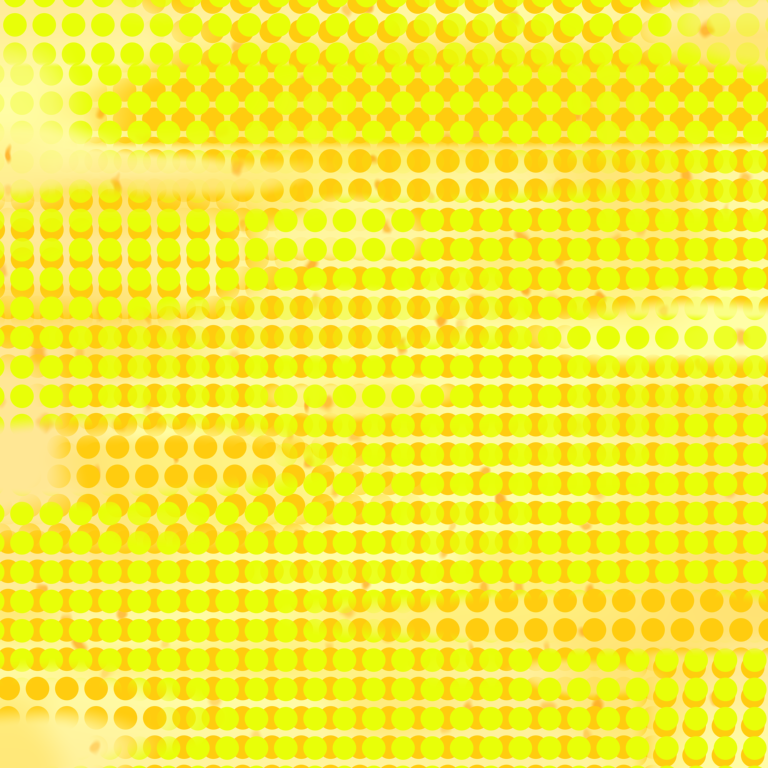
Write a WebGL 1 fragment shader that draws this pattern.

```glsl
precision highp float;
// Halftone print in two inks: lime dots over amber dots, about 26 by 26 repeats.
// Both share one pitch; soft patches fade each ink or shift the amber grid.
// The pale paper below carries a hazy tint and small rust stains.
uniform vec2 u_resolution;

float hash(vec2 p) {
  p = fract(p * vec2(0.1031, 0.1173));
  p += dot(p, p.yx + 33.3);
  return fract((p.x + p.y) * p.x * 17.0);
}

float noise(vec2 p) {
  vec2 i = floor(p), f = fract(p);
  f = f * f * (3.0 - 2.0 * f);
  return mix(mix(hash(i), hash(i + vec2(1.0, 0.0)), f.x),
             mix(hash(i + vec2(0.0, 1.0)), hash(i + 1.0), f.x), f.y);
}

// Soft-edged ellipse: 1 in the core, 0 outside
float patchMask(vec2 p, vec2 center, vec2 size) {
  return 1.0 - smoothstep(0.65, 1.15, length((p - center) / size));
}

// One dot grid; the shift is in units of the pitch
float dots(vec2 p, vec2 shift) {
  vec2 cell = fract((p - vec2(0.0286, 0.026)) * 26.2 - shift + 0.5) - 0.5;
  float edge = 0.8 * 26.2 / u_resolution.y;
  return 1.0 - smoothstep(0.402 - edge, 0.402 + edge, length(cell));
}

// Scattered upright stains, at most one per cell
float stains(vec2 p) {
  vec2 g = p * 17.0, id = floor(g);
  float sum = 0.0;
  for (int y = -1; y <= 1; y++) {
    for (int x = -1; x <= 1; x++) {
      vec2 c = id + vec2(float(x), float(y));
      vec2 d = g - c - vec2(hash(c + 3.0), hash(c + 41.0));
      d += 0.12 * (vec2(noise(g * 5.0), noise(g * 5.0 + 19.0)) - 0.5);
      vec2 size = vec2(0.09, 0.16) + 0.12 * vec2(hash(c + 7.0), hash(c + 13.0));
      float spot = 1.0 - smoothstep(0.3, 1.1, length(d / size));
      sum = max(sum, spot * step(0.6, hash(c + 23.0)) * (0.3 + 0.6 * hash(c + 29.0)));
    }
  }
  return sum;
}

// Coverage of the lime ink before its dots are cut
float limeInk(vec2 p, vec2 warped) {
  float ink = 0.8 + 0.2 * smoothstep(0.15, 0.4, noise(p * vec2(5.0, 16.0) + 4.0));
  ink *= 1.0 - 0.88 * patchMask(warped, vec2(0.46, 0.772), vec2(0.43, 0.042));
  ink *= 1.0 - 0.8 * patchMask(warped, vec2(0.04, 0.79), vec2(0.13, 0.05));
  ink *= 1.0 - patchMask(warped, vec2(0.1, 0.405), vec2(0.33, 0.056));
  ink *= 1.0 - patchMask(warped, vec2(0.8, 0.197), vec2(0.4, 0.043));
  ink *= 1.0 - patchMask(warped, vec2(0.03, 0.06), vec2(0.25, 0.075));
  ink *= 1.0 - 0.6 * patchMask(warped, vec2(0.43, 0.58), vec2(0.25, 0.045));
  ink *= 1.0 - 0.8 * patchMask(warped, vec2(0.93, 0.605), vec2(0.18, 0.025));
  ink *= 1.0 - 0.6 * patchMask(warped, vec2(0.0, 0.86), vec2(0.12, 0.09));
  return ink * (1.0 - 0.6 * patchMask(warped, vec2(1.0, 0.97), vec2(0.12, 0.06)));
}

// Coverage of the amber ink before its dots are cut
float amberInk(vec2 warped) {
  float ink = 1.0 - patchMask(warped, vec2(0.92, 0.565), vec2(0.23, 0.045));
  ink *= 1.0 - 0.9 * patchMask(warped, vec2(0.47, 0.484), vec2(0.14, 0.026));
  ink *= 1.0 - patchMask(warped, vec2(0.0, 0.43), vec2(0.1, 0.13));
  ink *= 1.0 - patchMask(warped, vec2(0.02, 0.95), vec2(0.26, 0.08));
  ink *= 1.0 - patchMask(warped, vec2(0.0, 0.85), vec2(0.17, 0.13));
  ink *= 1.0 - patchMask(warped, vec2(1.0, 0.96), vec2(0.2, 0.06));
  ink *= 1.0 - 0.9 * patchMask(warped, vec2(0.46, 0.695), vec2(0.11, 0.045));
  ink *= 1.0 - 0.9 * patchMask(warped, vec2(0.12, 0.775), vec2(0.3, 0.03));
  ink *= 1.0 - patchMask(warped, vec2(0.02, 0.02), vec2(0.2, 0.06));
  return ink * (1.0 - 0.8 * patchMask(warped, vec2(0.78, 0.12), vec2(0.1, 0.025)));
}

void main() {
  vec2 p = gl_FragCoord.xy / u_resolution;
  vec2 warped = p + 0.03 * vec2(2.0, 0.6) * (vec2(noise(p * 9.0), noise(p * 9.0 + 50.0)) - 0.5);

  // Regions where the amber grid slips against the lime one
  float top = smoothstep(0.805, 0.82, p.y);
  float left = patchMask(warped, vec2(0.15, 0.67), vec2(0.24, 0.095));
  float middle = patchMask(warped, vec2(0.2, 0.37), vec2(0.32, 0.078));
  float corner = smoothstep(0.82, 0.86, p.x) * (1.0 - smoothstep(0.14, 0.16, p.y));

  // Paper, tint and stains
  float glow = noise(p * vec2(3.0, 7.0) + 8.0);
  glow = mix(glow, 1.0, 0.6 * patchMask(p, vec2(0.52, 0.5), vec2(0.42, 0.4)));
  vec3 color = mix(vec3(1.0, 0.905, 0.58), vec3(1.0, 0.995, 0.65), smoothstep(0.2, 0.9, glow));
  float haze = smoothstep(0.4, 0.85, noise(p * vec2(6.0, 15.0) + 30.0));
  haze = max(0.45 * haze, 0.65 * patchMask(warped, vec2(0.52, 0.87), vec2(0.43, 0.09)));
  color = mix(color, vec3(1.0, 0.84, 0.2), haze * 0.75);
  color = mix(color, vec3(1.0, 0.67, 0.12), stains(p));

  // Amber layer
  float amber = dots(p, vec2(0.53, 0.03));
  amber = mix(amber, dots(p, vec2(0.5, 0.45)), top);
  amber = mix(amber, dots(p, vec2(0.02, -0.32)), left);
  amber = mix(amber, dots(p, vec2(0.26, 0.27)), middle);
  amber = mix(amber, dots(p, vec2(-0.07, -0.25)), corner);
  color = mix(color, vec3(1.0, 0.8, 0.06), amber * amberInk(warped));

  // Lime layer, with the two top rows slipped
  float lime = mix(dots(p, vec2(0.0)), dots(p, vec2(-0.24, -0.33)), smoothstep(0.912, 0.92, p.y));
  color = mix(color, vec3(0.91, 1.0, 0.03), lime * limeInk(p, warped));
  gl_FragColor = vec4(color, 1.0);
}
```
